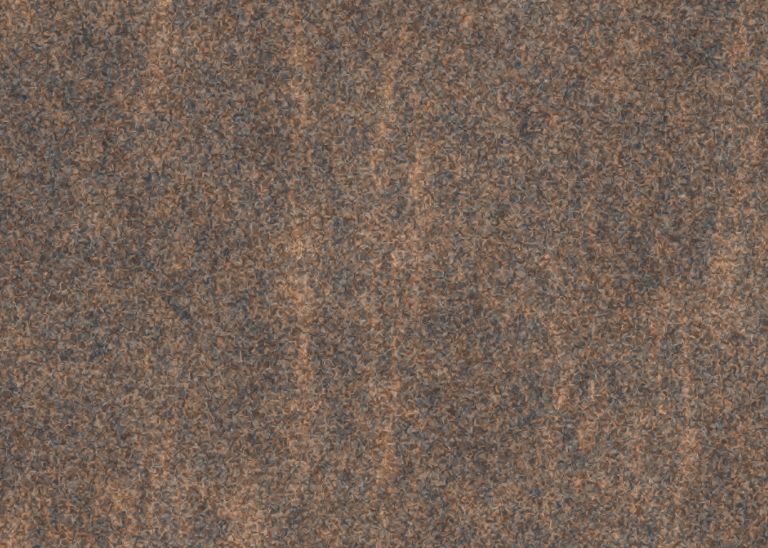
Give the GLSL for this texture, as a Shadertoy shader.

```glsl
// Coarse brown felt: fine granules over mottled patches and faint vertical streaks.

float hash(vec2 cell) {
    vec3 q = fract(cell.xyx * vec3(0.1031, 0.1030, 0.0973));
    q += dot(q, q.yzx + 33.33);
    return fract((q.x + q.y) * q.z);
}

// Smooth value noise, centred on zero (-0.5 to 0.5)
float noise(vec2 p) {
    vec2 cell = floor(p);
    vec2 f = fract(p);
    f = f * f * (3.0 - 2.0 * f);
    float low = mix(hash(cell), hash(cell + vec2(1.0, 0.0)), f.x);
    float high = mix(hash(cell + vec2(0.0, 1.0)), hash(cell + 1.0), f.x);
    return mix(low, high, f.y) - 0.5;
}

float fbm(vec2 p, int octaves) {
    float sum = 0.0;
    float weight = 0.62;
    for (int i = 0; i < octaves; i++) {
        sum += weight * noise(p);
        p = mat2(0.96, 0.28, -0.28, 0.96) * p * 2.03 + 17.3;
        weight *= 0.58;
    }
    return sum;
}

// Wavering vertical ridges that fade in and out along their length
float streaks(vec2 p, vec2 scale, float sharpness) {
    float ridge = 1.0 - 2.0 * abs(noise(p * scale));
    float presence = smoothstep(-0.25, 0.3, noise(p * scale * 0.45 + 51.0));
    return pow(ridge, sharpness) * presence;
}

// Small angular grains: two sizes, bent by a finer offset
float granules(vec2 p, float scale) {
    vec2 bend = vec2(noise(p * scale * 0.6), noise(p * scale * 0.6 + 83.0));
    vec2 q = p * scale + bend * 1.2;
    return 0.62 * noise(q) + 0.45 * noise(q.yx * 1.63 + 29.0);
}

void mainImage(out vec4 fragColor, in vec2 fragCoord) {
    const vec3 bodyBrown = vec3(0.474, 0.395, 0.342);
    const vec3 toneAxis = vec3(1.0, 0.81, 0.63);
    const vec3 rustShift = vec3(0.026, -0.010, -0.032);

    vec2 p = fragCoord / iResolution.y + 3.0;

    // Sideways wander shared by the streaks and the patches
    vec2 wander = vec2(fbm(p * 19.0, 2) * 0.028, fbm(p * 15.0 + 40.0, 2) * 0.03);
    vec2 q = p + wander;

    float cloud = fbm(p * vec2(6.0, 4.5), 2);
    float patches = fbm(q * vec2(48.0, 31.0), 2);
    float streak = streaks(q, vec2(27.0, 6.0), 3.5) - 0.28;
    float grain = granules(p, 205.0);

    // Brightness, with a slight lift for the palest grains
    float tone = 0.42 * grain + 0.12 * patches + 0.09 * streak + 0.09 * cloud;
    tone += 0.6 * tone * tone - 0.004;

    // Rust on the streaks and raised patches, slate in the hollows
    float rust = 2.4 * noise(p * 130.0 + 7.0) + 1.7 * patches + 0.9 * streak;

    // Sparse cream fibres
    float fibre = smoothstep(0.30, 0.44, noise(q * vec2(170.0, 120.0) + 61.0));
    fibre *= smoothstep(0.05, 0.35, noise(q * 24.0 + 13.0));

    vec3 color = bodyBrown + toneAxis * tone + rustShift * rust;
    color += fibre * vec3(0.11, 0.10, 0.09);
    fragColor = vec4(clamp(color, 0.0, 1.0), 1.0);
}
```
